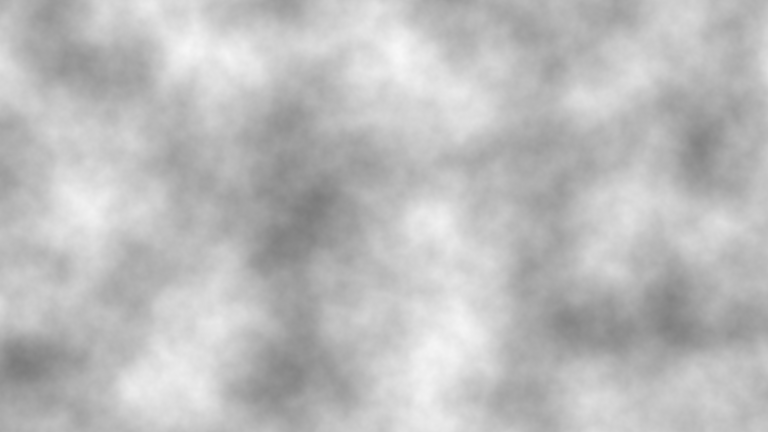
Write a Shadertoy shader that draws this texture.

```glsl
// Soft grey overcast clouds: fractal gradient noise in a narrow range of greys.

const float CELLS_PER_HEIGHT = 3.2;  // lattice cells of the largest clouds
const int   OCTAVES   = 6;
const float GAIN      = 0.5;         // amplitude ratio of successive octaves
const float MEAN_GREY = 0.742;
const float CONTRAST  = 0.32;
const vec2  SEED      = vec2(17.3, 41.7);
const float TAU       = 6.28319;

// Doubles the frequency and turns the lattice to hide its axes
const mat2 NEXT_OCTAVE = 2.0 * mat2(0.8, 0.6, -0.6, 0.8);

float hash(vec2 p) {
    vec3 q = fract(p.xyx * 0.1031);
    q += dot(q, q.yzx + 33.33);
    return fract((q.x + q.y) * q.z);
}

// Unit gradient of a lattice corner
vec2 gradient(vec2 corner) {
    float angle = TAU * hash(corner);
    return vec2(cos(angle), sin(angle));
}

float gradientNoise(vec2 p) {
    vec2 cell = floor(p);
    vec2 f = p - cell;
    vec2 fade = f * f * f * (f * (f * 6.0 - 15.0) + 10.0);
    vec2 e = vec2(1.0, 0.0);
    float a = dot(gradient(cell), f);
    float b = dot(gradient(cell + e.xy), f - e.xy);
    float c = dot(gradient(cell + e.yx), f - e.yx);
    float d = dot(gradient(cell + e.xx), f - e.xx);
    return mix(mix(a, b, fade.x), mix(c, d, fade.x), fade.y);
}

// Sum of octaves, centred on zero
float cloudDensity(vec2 p) {
    float sum = 0.0;
    float amplitude = 1.0;
    for (int i = 0; i < OCTAVES; i++) {
        sum += amplitude * gradientNoise(p);
        p = NEXT_OCTAVE * p + SEED;
        amplitude *= GAIN;
    }
    return sum;
}

void mainImage(out vec4 fragColor, in vec2 fragCoord) {
    vec2 uv = fragCoord / iResolution.y;
    float grey = MEAN_GREY + CONTRAST * cloudDensity(uv * CELLS_PER_HEIGHT + SEED);
    fragColor = vec4(vec3(clamp(grey, 0.0, 1.0)), 1.0);
}
```
